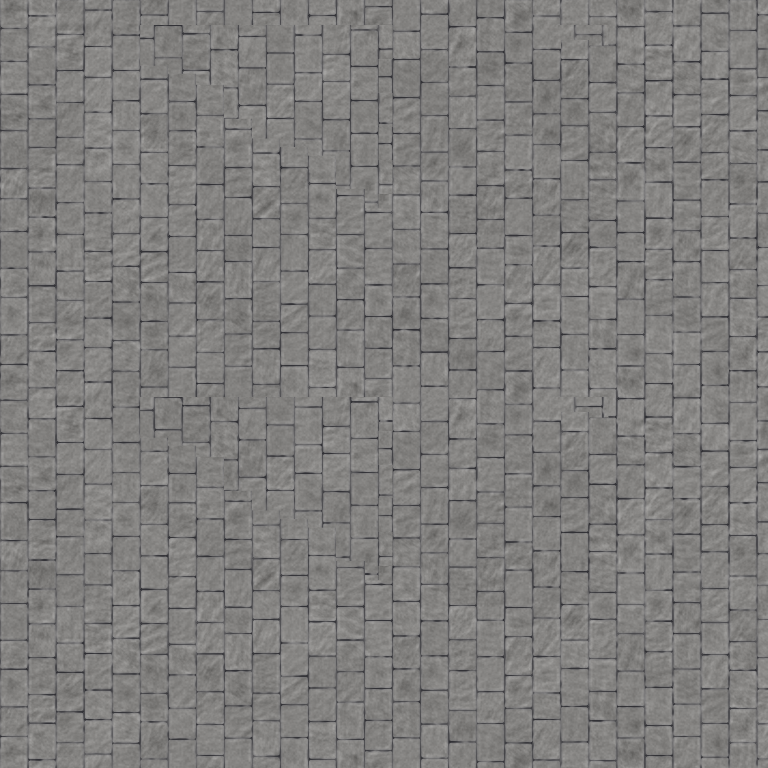
This texture is drawn by a WebGL 2 fragment shader. Its source:

```glsl
#version 300 es
precision highp float;
// Grey slate paving: narrow columns of split stones in a running bond with
// uneven lengths. Stepped wedges of shifted paving interrupt the bond, and each
// stone gets its own tint, cleft relief, smudge and grain from hashed noise.
uniform vec2 u_resolution;
out vec4 fragColor;

const float COLUMNS = 27.39;      // columns across the canvas
const float PITCH = 1.206;        // mean stone length in column widths
const float ROWS = 11.0;          // stones before a column repeats
const vec3 STONE = vec3(0.516, 0.511, 0.503);
const vec3 JOINT = vec3(0.16, 0.16, 0.18);
const vec3 SHADE = vec3(0.36, 0.36, 0.39);

float hash(vec2 p) {
    return fract(sin(dot(p, vec2(127.1, 311.7))) * 43758.5453);
}

float noise(vec2 p) {
    vec2 i = floor(p), f = fract(p);
    f = f * f * (3.0 - 2.0 * f);
    float a = mix(hash(i), hash(i + vec2(1, 0)), f.x);
    float b = mix(hash(i + vec2(0, 1)), hash(i + vec2(1, 1)), f.x);
    return mix(a, b, f.y);
}

float fbm(vec2 p) {
    float sum = 0.0, amp = 0.5;
    for (int i = 0; i < 4; i++) {
        sum += amp * noise(p);
        p = mat2(1.6, 1.2, -1.2, 1.6) * p + 7.3;
        amp *= 0.5;
    }
    return sum;
}

mat2 rotation(float a) {
    return mat2(cos(a), sin(a), -sin(a), cos(a));
}

float roundBox(vec2 p, vec2 halfSize, float radius) {
    vec2 q = abs(p) - halfSize + radius;
    return length(max(q, 0.0)) + min(max(q.x, q.y), 0.0) - radius;
}

// Jittered position of the joint with index k in one column
float jointAt(float column, float k) {
    return k + 0.24 * (hash(vec2(column, mod(k, ROWS))) - 0.5);
}

// Cleft surface: slope of stretched noise plus fine grain and dark smudges
float cleft(vec2 local, vec2 seed) {
    float turn = 6.2832 * hash(seed + 3.1);
    vec2 s = rotation(turn) * local * vec2(2.6, 4.6) + 40.0 * seed;
    vec2 light = rotation(turn) * vec2(0.12, 0.2);
    float slope = fbm(s + light) - fbm(s - light);
    float relief = mix(0.1, 0.24, hash(seed + 6.3));
    float grain = noise(local * 15.0 + seed * 17.0) - 0.5;
    float spot = smoothstep(0.45, 0.0, length(local - 0.3 * (hash(seed + 8.0) - 0.5)));
    float smudge = spot * fbm(local * 6.0 + seed * 9.0) * step(0.72, hash(seed + 5.7));
    return relief * slope + 0.055 * grain - 0.12 * smudge;
}

vec3 paving(vec2 q, float pixel) {
    // Find the stone that holds this point
    float column = floor(q.x);
    float v = q.y / PITCH + 0.5 * mod(column, 2.0) + 0.2 * hash(vec2(column, 91.0));
    float row = floor(v);
    if (v < jointAt(column, row)) row -= 1.0;
    else if (v >= jointAt(column, row + 1.0)) row += 1.0;
    float top = jointAt(column, row), bottom = jointAt(column, row + 1.0);
    vec2 local = vec2(fract(q.x) - 0.5, (v - 0.5 * (top + bottom)) * PITCH);
    vec2 halfSize = vec2(0.5, 0.5 * (bottom - top) * PITCH);
    vec2 seed = vec2(column, mod(row, ROWS));

    // Stone face
    float tint = 0.034 * (hash(seed + 0.5) - 0.5);
    float wash = 0.018 * (noise(q * 0.45) - 0.5);
    vec3 color = STONE + tint + wash + cleft(local, seed);

    // Worn rim and dark joints; joints between columns are finer and patchy
    float chip = noise(q * 5.0) - 0.5;
    float d = roundBox(local, halfSize, 0.1) + 0.035 * chip;
    float across = step(halfSize.x - abs(local.x), halfSize.y - abs(local.y));
    float patchy = smoothstep(0.15, 0.8, noise(q * vec2(2.3, 1.6) + 20.0));
    float strength = mix(0.9, 0.66, across) * mix(0.5, 1.0, patchy);
    float rim = smoothstep(-0.18, -0.09, d) * smoothstep(0.35, 0.75, noise(q * 3.0 + 5.0));
    color += 0.045 * rim;
    color = mix(color, SHADE, 0.22 * smoothstep(-0.1, -0.02, d));
    float soft = max(0.02, 0.5 * pixel);
    return mix(color, JOINT, strength * smoothstep(-0.018 - soft, -0.018 + soft, d));
}

// Coverage of a wedge with a flat top and a stepped lower edge
float wedge(vec2 q, float left, float right, float depth, float slope, float pixel) {
    float t = mod(q.y - 14.16, ROWS * PITCH);
    float column = floor(q.x);
    float ragged = 0.9 * (hash(vec2(column, 33.0)) - 0.5);
    float lower = depth + slope * (column - left) + ragged;
    float side = right + floor(2.0 * hash(vec2(floor(t / PITCH), 12.0))) * 0.5;
    float inside = min(min(t, lower - t), min(q.x - left, side - q.x));
    return smoothstep(-0.5 * pixel, 0.5 * pixel, inside);
}

void main() {
    vec2 uv = gl_FragCoord.xy / u_resolution;
    vec2 q = vec2(uv.x, 1.0 - uv.y) * COLUMNS;
    float pixel = COLUMNS / min(u_resolution.x, u_resolution.y);

    // Blend regular paving with the shifted wedges
    float shifted = wedge(q, 5.0, 13.5, 1.3, 0.63, pixel);
    shifted = max(shifted, wedge(q, 19.6, 21.2, 0.8, 0.0, pixel));
    vec3 color = mix(paving(q, pixel), paving(q + vec2(0.5, 0.37), pixel), shifted);
    fragColor = vec4(clamp(color, 0.0, 1.0), 1.0);
}
```
